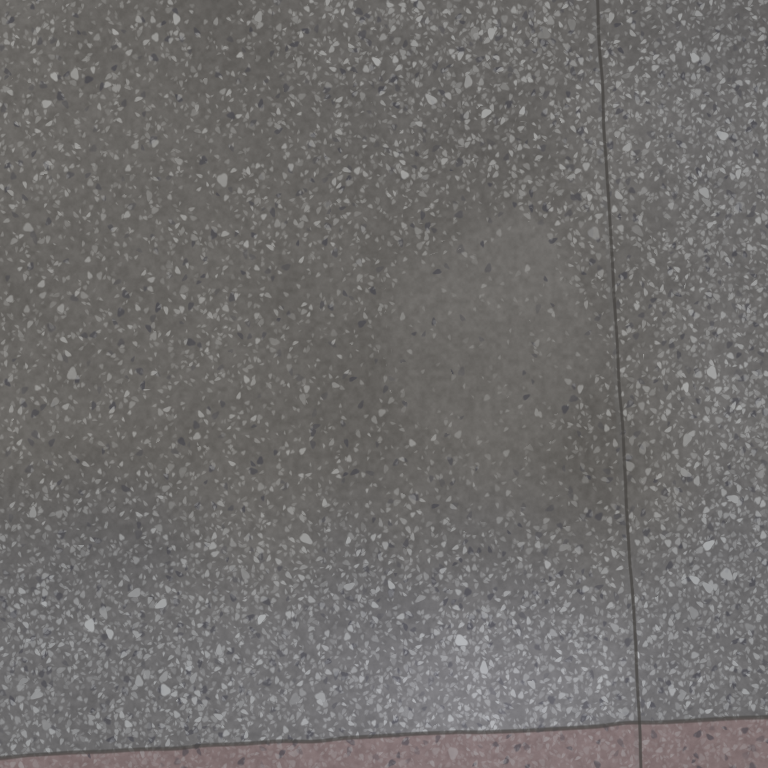
A WebGL 1 fragment shader for this texture:

```glsl
precision highp float;
uniform vec2 u_resolution;

#define FINE_SCALE 150.0
#define MID_SCALE 98.0
#define COARSE_SCALE 58.0
#define DARK_SCALE 84.0
#define CHIP_SOFTNESS 0.0019
#define CEMENT vec3(0.397, 0.387, 0.374)
#define LIGHT_CHIP vec3(0.71, 0.71, 0.70)
#define DARK_CHIP vec3(0.25, 0.25, 0.28)
#define ROSE_BORDER vec3(0.49, 0.43, 0.43)
#define SEAM vec3(0.27, 0.26, 0.25)

float hash(vec2 p) {
  vec3 q = fract(vec3(p.xyx) * 0.1031);
  q += dot(q, q.yzx + 33.33);
  return fract((q.x + q.y) * q.z);
}

float noise(vec2 p) {
  vec2 i = floor(p), f = fract(p);
  f = f * f * (3.0 - 2.0 * f);
  return mix(mix(hash(i), hash(i + vec2(1.0, 0.0)), f.x),
             mix(hash(i + vec2(0.0, 1.0)), hash(i + vec2(1.0)), f.x), f.y);
}

float fbm(vec2 p) {
  float sum = 0.0, amp = 0.5;
  for (int i = 0; i < 4; i++) {
    sum += amp * noise(p);
    p = p * 2.03 + 17.3;
    amp *= 0.5;
  }
  return sum / 0.9375;
}

float blob(vec2 p, vec2 center, vec2 size) {
  vec2 d = (p - center) / size;
  return exp(-dot(d, d));
}

// Strongest coverage of randomly turned, slightly angular stone chips.
float chips(vec2 p, float scale, float density, float seed) {
  vec2 q = p * scale, cell = floor(q);
  float soft = scale * max(CHIP_SOFTNESS, 0.8 / u_resolution.y);
  float cover = 0.0;
  for (int y = -1; y <= 1; y++) {
    for (int x = -1; x <= 1; x++) {
      vec2 id = cell + vec2(float(x), float(y));
      vec2 key = id + seed;
      float present = step(hash(key + 5.7), density);
      vec2 jitter = vec2(hash(key + 11.3), hash(key + 47.9));
      vec2 d = q - id - 0.1 - 0.8 * jitter;
      float turn = (hash(key + 83.1) - 0.5) * 2.6;
      float c = cos(turn), s = sin(turn);
      d = mat2(c, -s, s, c) * d;
      d.x *= 1.2 + 0.8 * hash(key + 29.3);
      float radius = mix(0.24, 0.52, hash(key + 61.7));
      radius *= 1.0 + 0.14 * sin(3.0 * atan(d.y, d.x + 0.0001) + 6.3 * jitter.x);
      float shape = 1.0 - smoothstep(-soft, soft, length(d) - radius);
      cover = max(cover, present * shape * mix(0.3, 1.0, hash(key + 97.3)));
    }
  }
  return cover;
}

float line(float dist, float width) {
  return 1.0 - smoothstep(width * 0.4, width + 1.0 / u_resolution.y, abs(dist));
}

void main() {
  vec2 p = gl_FragCoord.xy / u_resolution;
  float cloud = fbm(p * 6.0 + 3.1);
  float grain = fbm(p * 140.0);

  // Worn patch and the uneven exposure of the stone.
  vec2 warped = p + 0.07 * (vec2(fbm(p * 9.0), fbm(p * 9.0 + 41.0)) - 0.5);
  float disc = length((warped - vec2(0.635, 0.555)) * vec2(1.0, 0.92));
  float worn = 1.0 - smoothstep(0.122, 0.155, disc);
  worn = max(worn, 0.8 * blob(warped, vec2(0.66, 0.38), vec2(0.12, 0.09)));
  float lower = 1.0 - smoothstep(0.16, 0.44, p.y + 0.16 * (cloud - 0.5));
  float upper = blob(p, vec2(0.58, 0.93), vec2(0.23, 0.2));
  float right = blob(p, vec2(0.95, 0.88), vec2(0.17, 0.3))
              + 0.8 * blob(p, vec2(0.97, 0.4), vec2(0.1, 0.25));
  float exposed = 0.3 + 0.5 * lower + 0.45 * upper + 0.5 * right + 0.4 * (cloud - 0.5);
  exposed = clamp(exposed * (1.0 - 0.72 * worn), 0.06, 0.9);

  // Cement with stains, a cool sheen and the rose border.
  float glow = blob(p, vec2(0.62, 0.09), vec2(0.24, 0.13));
  float cool = clamp(lower + 0.7 * right + 0.3 * upper, 0.0, 1.0);
  vec3 color = CEMENT + 0.07 * (cloud - 0.5) + 0.08 * (grain - 0.5);
  color += cool * vec3(0.012, 0.018, 0.034) + worn * 0.025;
  color -= 0.045 * blob(p, vec2(0.77, 0.42), vec2(0.07, 0.12));
  float seamY = p.y - 0.014 - 0.053 * p.x - 0.004 * (noise(p * 22.0) - 0.5);
  float border = 1.0 - smoothstep(-0.002, 0.002, seamY);
  color = mix(color, ROSE_BORDER + 0.09 * (grain - 0.5), border);

  // Dark stones lie below three sizes of pale chips.
  float dark = chips(p, DARK_SCALE, 0.04 + 0.22 * exposed, 211.0);
  color = mix(color, DARK_CHIP, dark * 0.6);
  float pale = 0.6 * chips(p, FINE_SCALE, exposed * 0.75, 17.0);
  pale = max(pale, 0.85 * chips(p, MID_SCALE, exposed * 0.6, 401.0));
  pale = max(pale, chips(p, COARSE_SCALE, exposed * 0.09, 733.0));
  pale *= mix(0.68, 0.9, exposed) * (1.0 - 0.45 * border) * (1.0 - 0.25 * worn);
  vec3 stone = LIGHT_CHIP + cool * vec3(-0.01, 0.0, 0.015);
  color = mix(color, stone, pale);
  color += glow * vec3(0.085, 0.085, 0.095) * (1.0 - 0.6 * border);

  // Thin seams between the slabs.
  float seamX = p.x - 0.836 + 0.059 * p.y - 0.003 * (noise(p * 18.0 + 7.0) - 0.5);
  color = mix(color, color * 0.6 + vec3(0.17), 0.5 * line(seamX + 0.004, 0.004));
  color = mix(color, SEAM, 0.75 * line(seamX, 0.0018));
  color = mix(color, SEAM, 0.65 * line(seamY, 0.0026));

  gl_FragColor = vec4(clamp(color, 0.0, 1.0), 1.0);
}
```
